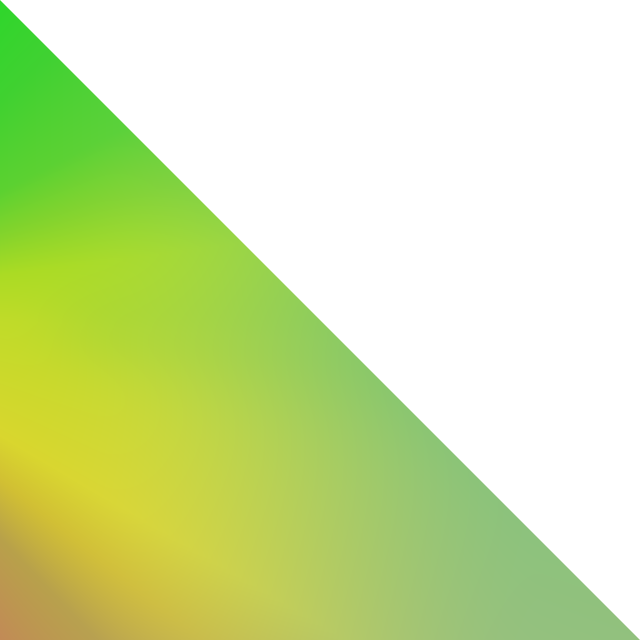
This background is drawn by a Shadertoy shader. Its source:

```glsl
// A colour field fills the lower-left triangle of a white canvas.
// A ramp runs from green to clay along contours that fan out from the left
// edge, and a cool tint grows towards the right.

const vec3 PAPER = vec3(1.0);

// Ramp stops: rgb colour, then position measured down the left edge
const int STOPS = 10;
const vec4 RAMP[STOPS] = vec4[STOPS](
    vec4(0.18, 0.84, 0.17, 0.00),
    vec4(0.25, 0.82, 0.19, 0.16),
    vec4(0.36, 0.82, 0.19, 0.30),
    vec4(0.52, 0.83, 0.17, 0.37),
    vec4(0.67, 0.86, 0.14, 0.43),
    vec4(0.75, 0.86, 0.16, 0.50),
    vec4(0.85, 0.84, 0.18, 0.68),
    vec4(0.82, 0.75, 0.20, 0.75),
    vec4(0.72, 0.63, 0.29, 0.84),
    vec4(0.76, 0.54, 0.34, 1.00));

// Contours start at depth s with slope FAN_SPREAD * s - FAN_SHIFT
const float FAN_SPREAD = 2.90;
const float FAN_SHIFT  = 1.38;

// Shift of each channel across the canvas, and where it begins and ends
const vec3 COOL_TINT  = vec3(-0.24, -0.09, 0.32);
const vec3 TINT_START = vec3(0.15, 0.15, 0.0);
const float TINT_END  = 0.85;

// Soft fresh band that lowers red around the middle of the ramp
const vec3 FRESH_TINT   = vec3(-0.06, -0.015, 0.01);
const float FRESH_DEPTH = 0.50;
const float FRESH_WIDTH = 0.05;
const float FRESH_REACH = 0.20;

vec3 rampColor(float depth) {
    vec3 color = RAMP[0].rgb;
    for (int i = 1; i < STOPS; i++) {
        float start = RAMP[i - 1].a;
        float blend = clamp((depth - start) / (RAMP[i].a - start), 0.0, 1.0);
        color = mix(color, RAMP[i].rgb, blend);
    }
    return color;
}

vec3 fieldColor(vec2 uv) {
    // Follow the fanned contour back to its depth on the left edge
    float down = 1.0 - uv.y;
    float depth = (down + FAN_SHIFT * uv.x) / (1.0 + FAN_SPREAD * uv.x);
    vec3 color = rampColor(depth);

    // Cool the field towards the right
    color += COOL_TINT * smoothstep(TINT_START, vec3(TINT_END), vec3(uv.x));

    // Freshen the middle band
    float offset = (depth - FRESH_DEPTH) / FRESH_WIDTH;
    color += FRESH_TINT * exp(-offset * offset) * smoothstep(0.0, FRESH_REACH, uv.x);
    return clamp(color, 0.0, 1.0);
}

void mainImage(out vec4 fragColor, in vec2 fragCoord) {
    vec2 uv = fragCoord / iResolution.xy;

    // Diagonal edge, smoothed over one pixel
    float pixel = length(1.0 / iResolution.xy);
    float inside = clamp((1.0 - uv.x - uv.y) / pixel + 0.5, 0.0, 1.0);

    fragColor = vec4(mix(PAPER, fieldColor(uv), inside), 1.0);
}
```
